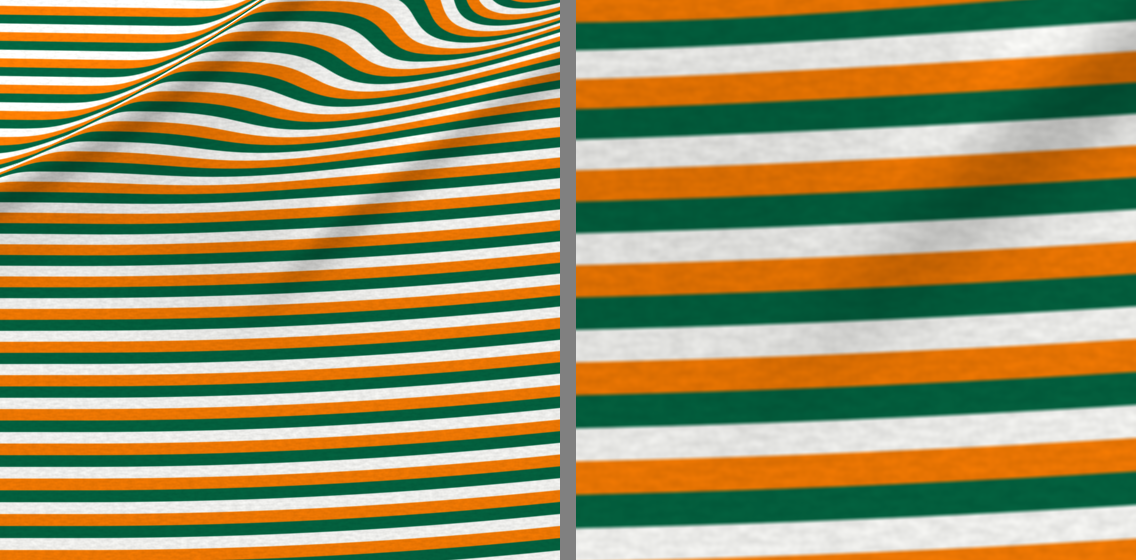
Left: the whole. Right: its middle third, enlarged.
This pattern is drawn by a WebGL 1 fragment shader. Its source:

```glsl
precision highp float;
// Draped cloth with white, orange and green stripes, soft folds and a fine weave.
// A continuous stripe count is bent by a swell and compressed across two creases;
// its fraction picks the colour, and the same fold curves drive the shading.

uniform vec2 u_resolution;

const vec3 WHITE  = vec3(0.93, 0.93, 0.92);
const vec3 ORANGE = vec3(0.92, 0.46, 0.01);
const vec3 GREEN  = vec3(0.01, 0.37, 0.24);

const float BAND_HALF     = 0.167;    // half a colour band, in repeats
const float EDGE_SOFT     = 0.0018;   // edge blur, in canvas units
const float ROW_START     = 0.3333;   // depth of repeat zero
const float ROW_SPACING   = 0.0551;   // spacing at repeat zero
const float ROW_GROWTH    = 0.000443; // spacing gained towards the viewer
const float BACK_SPACING  = 0.0469;   // spacing behind the main crease
const float TILT          = 0.043;    // rise of the stripes to the right
const float SWELL_HEIGHT  = 0.38;
const float SWELL_WIDTH   = 0.18;
const float GRAIN         = 0.065;

vec2 hashGradient(vec2 cell) {
  float n = fract(sin(dot(cell, vec2(127.1, 311.7))) * 4375.85);
  return vec2(cos(6.2832 * n), sin(6.2832 * n));
}

float gradientNoise(vec2 p) {
  vec2 i = floor(p), f = p - i;
  vec2 u = f * f * f * (f * (f * 6.0 - 15.0) + 10.0);
  float a = dot(hashGradient(i), f);
  float b = dot(hashGradient(i + vec2(1.0, 0.0)), f - vec2(1.0, 0.0));
  float c = dot(hashGradient(i + vec2(0.0, 1.0)), f - vec2(0.0, 1.0));
  float d = dot(hashGradient(i + 1.0), f - 1.0);
  return mix(mix(a, b, u.x), mix(c, d, u.x), u.y);
}

float bell(float d, float width) {
  return exp(-d * d / (width * width));
}

float softStep(float d, float width) {
  return 1.0 / (1.0 + exp(-d / width));
}

// Signed depth below each fold line; p.y runs downwards.
float mainCrease(vec2 p) {
  return p.y - (0.3086 - 0.52 * p.x - 0.3226 * p.x * p.x);
}

float sideCrease(vec2 p) {
  return p.y - (0.04 + 0.4 * (1.0 - p.x));
}

float ridge(vec2 p) {
  float left = 1.0 - p.x;
  return p.y - (0.104 + 0.62 * left + 0.3 * left * left);
}

// Stripe repeats counted down the cloth.
float stripeCount(vec2 p) {
  float lean = max(p.x - 0.15, 0.0) / 0.85;
  float rise = 0.34 - p.y;
  float swell = SWELL_HEIGHT * 0.5 * (rise + sqrt(rise * rise + 0.0016));
  swell *= bell(p.x - 0.456 - 1.67 * (0.292 - p.y), SWELL_WIDTH);

  float depth = p.y + TILT * lean * lean - swell - ROW_START;
  float root = sqrt(max(ROW_SPACING * ROW_SPACING + 4.0 * ROW_GROWTH * depth, 0.0));
  float front = (root - ROW_SPACING) / (2.0 * ROW_GROWTH);
  float sideFade = 0.8 * smoothstep(0.75, 1.0, p.x);
  front -= sideFade * (1.0 - softStep(sideCrease(p), 0.008));

  float back = (p.y - 0.0182 - 0.015 * p.x) / BACK_SPACING - 8.0;
  float d = mainCrease(p);
  return mix(back, front, softStep(d, d < 0.0 ? 0.011 : 0.005));
}

float band(float count, float center, float blur) {
  float d = abs(fract(count - center + 0.5) - 0.5);
  return 1.0 - smoothstep(BAND_HALF - blur, BAND_HALF + blur, d);
}

float foldLight(vec2 p) {
  float d = mainCrease(p);
  float r = ridge(p);
  float ridgeFade = smoothstep(0.38, 0.65, p.x);
  float light = 1.0 + 0.08 * (1.0 - softStep(d, 0.01));
  light += 0.06 * bell(d - 0.008, 0.012);
  light -= 0.24 * bell(d - 0.058, 0.032);
  light -= 0.07 * bell(d - 0.14, 0.07);
  light += ridgeFade * 0.08 * bell(r + 0.03, 0.03);
  light -= ridgeFade * 0.20 * bell(r - 0.025, 0.04);
  light -= 0.08 * bell(length((p - vec2(0.42, 0.45)) * vec2(0.7, 1.0)), 0.15);
  return light;
}

void main() {
  vec2 p = gl_FragCoord.xy / u_resolution;
  p.y = 1.0 - p.y;

  // Stripes, with edge blur scaled by the local compression
  float count = stripeCount(p);
  vec2 e = vec2(0.001, 0.0);
  vec2 slope = vec2(stripeCount(p + e.xy), stripeCount(p + e.yx)) - count;
  float soft = max(EDGE_SOFT, 0.8 / u_resolution.y);
  float blur = min(length(slope) / e.x * soft, 0.16);
  float orange = band(count, 0.0, blur);
  float green = band(count, 2.0 * BAND_HALF, blur);
  vec3 color = WHITE * max(1.0 - orange - green, 0.0) + ORANGE * orange + GREEN * green;

  // Woven surface and fold shading
  float weave = gradientNoise(p * vec2(75.0, 190.0)) + 0.5 * gradientNoise(p * vec2(210.0, 260.0));
  color *= foldLight(p) * (1.0 + GRAIN * weave);
  gl_FragColor = vec4(clamp(color, 0.0, 1.0), 1.0);
}
```
